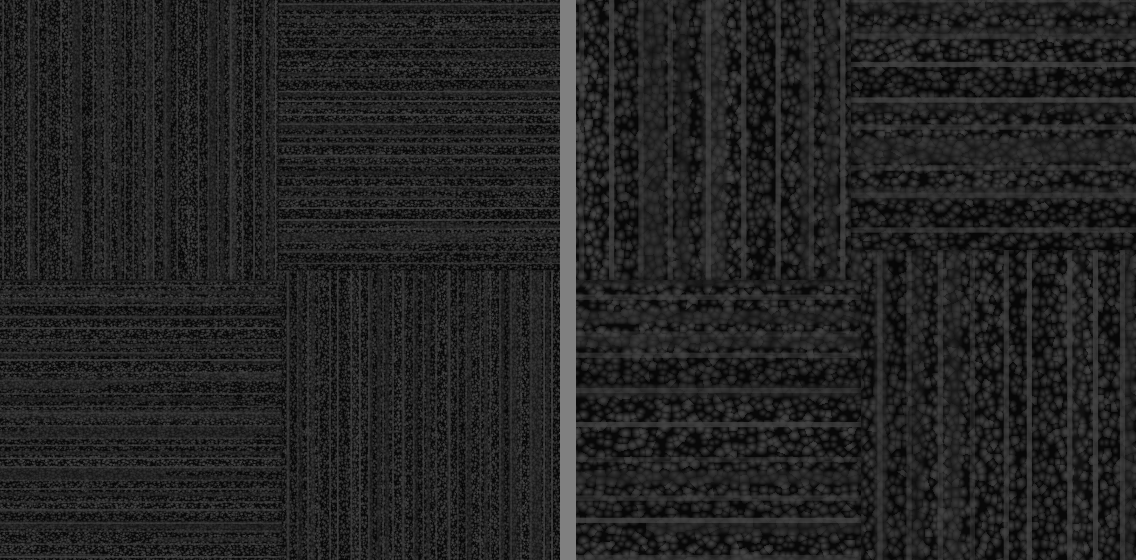
Left, the full canvas; right, a detail of the centre.
A WebGL 1 fragment shader for this texture:

```glsl
precision highp float;
// Charcoal carpet: two by two tiles of ribbed yarn, turned a quarter from tile to tile.
uniform vec2 u_resolution;

#define RIBS 52.0          // bright ribs across the canvas
#define RIB_WIDTH 0.0031
#define YARNS 136.0        // yarn rows across the canvas
#define TUFTS 235.0        // speckle cells across the canvas
#define PLAIN_SHARE 0.31   // share of smooth yarn rows
#define BREAKS 2.0         // yarn changes along horizontal rows
#define SEAM_WIDTH 0.0030
#define DARK vec3(0.030)
#define LIGHT vec3(0.215)
#define PLAIN vec3(0.152)
#define RIB vec3(0.235)

float hash(vec2 p) {
  p = fract(p * vec2(0.1031, 0.1130));
  p += dot(p, p.yx + 33.33);
  return fract((p.x + p.y) * p.x * 91.7);
}

// Cellular noise: x is the distance to the nearest tuft, y its random shade.
vec2 tufts(vec2 p) {
  vec2 cell = floor(p), nearest = vec2(2.0, 0.0);
  for (int j = -1; j <= 1; j++) {
    for (int i = -1; i <= 1; i++) {
      vec2 id = cell + vec2(float(i), float(j));
      vec2 centre = id + vec2(hash(id + 3.7), hash(id + 81.3));
      float d = length(p - centre);
      if (d < nearest.x) nearest = vec2(d, hash(id + 47.1));
    }
  }
  return nearest;
}

// Smoothness of one yarn row; some rows change yarn partway along.
float yarn(float row, float along, float breaks, float tile) {
  float start = hash(vec2(row, tile + 5.0));
  float changes = breaks * step(0.45, hash(vec2(row, tile + 9.0)));
  float segment = floor(along * changes + start);
  float pick = hash(vec2(row + segment * 37.0, tile + 21.0));
  return 1.0 - smoothstep(PLAIN_SHARE - 0.08, PLAIN_SHARE + 0.08, pick);
}

// Thin rib at a jittered place in each cell, returned as coverage.
float rib(float across, float tile, float pixel) {
  float cell = floor(across * RIBS);
  float centre = (cell + mix(0.25, 0.75, hash(vec2(cell, tile + 31.0)))) / RIBS;
  float edge = abs(across - centre) - 0.5 * RIB_WIDTH;
  float strength = mix(0.5, 1.0, hash(vec2(cell, tile + 63.0)));
  return strength * (1.0 - smoothstep(-0.6 * pixel, 0.6 * pixel, edge));
}

void main() {
  vec2 p = gl_FragCoord.xy / u_resolution;
  float pixel = 1.0 / min(u_resolution.x, u_resolution.y);

  // Tile layout, with slightly offset seams
  float seamX = 0.5 + 0.003 * sign(0.5 - p.y);
  float right = step(seamX, p.x);
  float seamY = mix(0.5, 0.518, right);
  float top = step(seamY, p.y);
  float vertical = abs(top - right);
  float tile = 100.0 * (1.0 + right + 2.0 * top);
  vec2 q = mix(p, p.yx, vertical);   // x runs along the ribs, y across

  // Speckled tufts, a little drawn out along the ribs
  vec2 tuft = tufts(vec2(q.x * 0.85, q.y) * TUFTS + tile);
  float shade = 1.08 - 1.5 * tuft.x + 0.75 * (tuft.y - 0.5);
  vec3 speckle = mix(DARK, LIGHT, clamp(shade, 0.0, 1.1));

  // Smooth yarn rows blended over the speckle
  float rowPos = q.y * YARNS;
  float row = floor(rowPos);
  float breaks = BREAKS * (1.0 - vertical);
  float smoothness = mix(yarn(row, q.x, breaks, tile),
                         yarn(row + 1.0, q.x, breaks, tile),
                         smoothstep(0.3, 0.7, fract(rowPos)));
  vec3 plain = PLAIN + 0.06 * (shade - 0.45);
  vec3 color = mix(speckle, plain, 0.85 * smoothness);

  // Broad uneven wear, layered sines across the ribs
  float wear = sin(q.y * 83.0 + tile) + 0.7 * sin(q.y * 151.0 + 4.0 * q.x + tile);
  color *= 1.0 + 0.09 * wear;

  // Bright ribs with slight texture
  color = mix(color, RIB + 0.04 * (shade - 0.45), rib(q.y, tile, pixel));

  // Shadow in the seams
  float seam = min(abs(p.x - seamX), abs(p.y - seamY));
  color *= mix(0.7, 1.0, smoothstep(0.0, SEAM_WIDTH, seam));

  gl_FragColor = vec4(color, 1.0);
}
```
